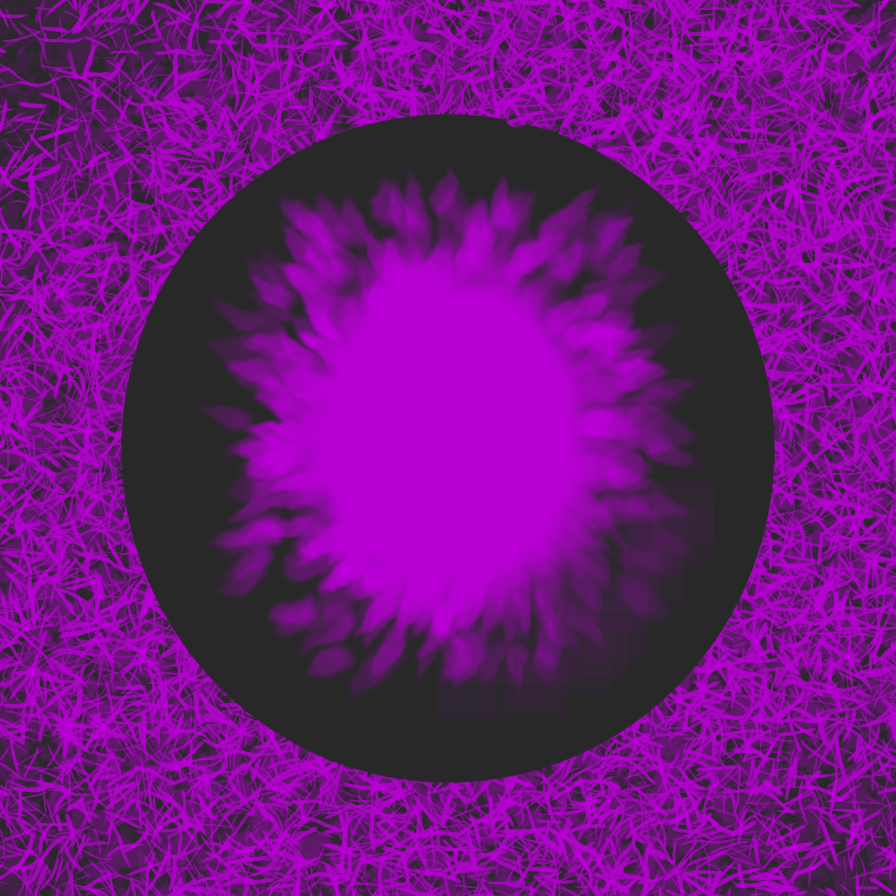
A WebGL 2 fragment shader for this background:

```glsl
#version 300 es
precision highp float;
uniform vec2 u_resolution;
out vec4 outColor;

vec3 hash3(vec2 p) {
  vec3 h = fract(p.xyx * vec3(0.1031, 0.1030, 0.0973));
  h += dot(h, h.yxz + 33.33);
  return fract((h.xxy + h.yzz) * h.zyx);
}

float noise(vec2 p) {
  vec2 cell = floor(p), f = fract(p);
  f = f * f * (3.0 - 2.0 * f);
  float low = mix(hash3(cell).x, hash3(cell + vec2(1, 0)).x, f.x);
  float high = mix(hash3(cell + vec2(0, 1)).x, hash3(cell + vec2(1, 1)).x, f.x);
  return mix(low, high, f.y);
}

float fbm(vec2 p) {
  return 0.55 * noise(p) + 0.3 * noise(p * 2.1 + 7.0) + 0.15 * noise(p * 4.3 + 19.0);
}

// Tangled blades: layered grids of short, bent, tapered strokes over a thin haze
float grass(vec2 p, float pixel) {
  vec2 fromCenter = p - 0.5;
  float density = 1.12 - 0.6 * smoothstep(0.4, 0.7, length(fromCenter));
  density += 0.3 * smoothstep(0.0, 0.5, fromCenter.x + fromCenter.y);
  density -= 0.25 * smoothstep(0.3, 0.9, fromCenter.y - fromCenter.x);
  density += 0.5 * (fbm(p * 13.0) - 0.5);
  float gap = 1.0 - 0.4 * clamp(density, 0.0, 1.0) * smoothstep(0.25, 0.6, fbm(p * 80.0));
  p += 0.006 * (vec2(noise(p * 45.0), noise(p * 45.0 + 50.0)) - 0.5);
  for (int layer = 0; layer < 20; layer++) {
    vec2 grid = p / 0.045 + float(layer) * vec2(0.37, 0.71);
    for (int k = 0; k < 9; k++) {
      vec2 cell = floor(grid) + vec2(k % 3 - 1, k / 3 - 1);
      vec3 place = hash3(cell + float(layer) * 31.0 + 100.0);
      vec3 look = hash3(cell + float(layer) * 47.0 + 300.0);
      vec2 d = (grid - cell - place.xy) * 0.045;
      float angle = place.z * 6.2832;
      vec2 along = vec2(cos(angle), sin(angle));
      vec2 q = vec2(dot(d, along), dot(d, vec2(-along.y, along.x)));
      q.y += (look.x - 0.5) * 14.0 * q.x * q.x;
      float halfLength = mix(0.014, 0.034, look.y);
      float taper = 1.0 - smoothstep(0.6, 1.0, abs(q.x) / halfLength);
      float width = mix(0.0008, 0.0023, look.z * look.z) * taper;
      float stroke = 1.0 - smoothstep(width - 0.5 * pixel, width + 0.7 * pixel, abs(q.y));
      float present = smoothstep(0.0, 0.15, density - look.x);
      gap *= 1.0 - stroke * taper * present * mix(0.45, 0.85, look.z);
    }
  }
  return 1.0 - gap;
}

// Solid heart with a ring of soft petals fading outward
float burst(vec2 p) {
  vec2 d = p - vec2(0.5, 0.515);
  vec2 smoke = vec2(fbm(p * 30.0), fbm(p * 30.0 + 40.0)) - 0.5;
  d += 0.018 * smoke;
  float core = 1.0 - smoothstep(0.14, 0.21, length(d / vec2(0.94, 1.1)));
  float gap = 1.0 - core;
  for (int i = 0; i < 210; i++) {
    vec3 h = hash3(vec2(i, 11));
    vec3 g = hash3(vec2(i, 73));
    float angle = float(i) * 2.39996;
    vec2 ray = vec2(cos(angle), sin(angle));
    float reach = mix(0.15, 0.268, h.x) * (1.0 + 0.1 * smoothstep(0.6, 1.0, abs(ray.x * ray.y) * 2.0));
    vec2 center = ray * reach * vec2(0.95, 1.04);
    vec2 along = normalize(ray + vec2(-0.45 * max(-ray.y, 0.0), 0.0) + 0.5 * (g.xy - 0.5));
    vec2 q = vec2(dot(d - center, along), dot(d - center, vec2(-along.y, along.x)));
    q.x /= mix(0.03, 0.048, h.y);
    q.y /= mix(0.012, 0.02, h.z) * (1.0 - 0.4 * clamp(q.x, -1.0, 1.0));
    float petal = 1.0 - smoothstep(0.5, 1.05, length(q));
    float strength = mix(0.85, 0.35, h.x) * mix(0.4, 1.3, g.z);
    strength *= 1.0 - 0.6 * smoothstep(0.75, 1.0, dot(ray, vec2(0.707, -0.707)));
    gap *= 1.0 - min(petal * strength * (0.9 - 0.25 * q.x), 1.0);
  }
  return (1.0 - gap) * (1.0 + 0.7 * smoke.x * (1.0 - core));
}

// Faint overlapping square veils along the lower right
float veils(vec2 p, float pixel) {
  float ink = 0.0;
  for (int i = 0; i < 14; i++) {
    vec3 h = hash3(vec2(i, 211));
    float angle = mix(-1.5, -0.3, float(i) / 13.0);
    vec2 center = vec2(0.5, 0.51) + vec2(cos(angle), sin(angle)) * mix(0.24, 0.3, h.x);
    vec2 q = abs(p - center);
    float edge = max(q.x, q.y) - 0.034;
    ink += (1.0 - smoothstep(-pixel, pixel, edge)) * mix(0.015, 0.06, h.y);
  }
  return ink;
}

void main() {
  vec2 p = gl_FragCoord.xy / u_resolution;
  float pixel = 1.0 / min(u_resolution.x, u_resolution.y);

  // Dark oval with a small nick in its upper rim
  float oval = (length((p - vec2(0.5, 0.4995)) / vec2(0.3645, 0.373)) - 1.0) * 0.368;
  oval = max(oval, 0.008 - length((p - vec2(0.577, 0.866)) * vec2(0.7, 1.0)));
  float outside = smoothstep(-pixel, pixel, oval);

  float ink = 0.0;
  if (outside > 0.0) ink = outside * grass(p, pixel);
  if (outside < 1.0) ink += (1.0 - outside) * min(burst(p) + veils(p, pixel), 1.0);

  vec3 charcoal = vec3(0.157, 0.157, 0.16);
  vec3 violet = vec3(0.725, 0.0, 0.835);
  outColor = vec4(mix(charcoal, violet, clamp(ink, 0.0, 1.0)), 1.0);
}
```
